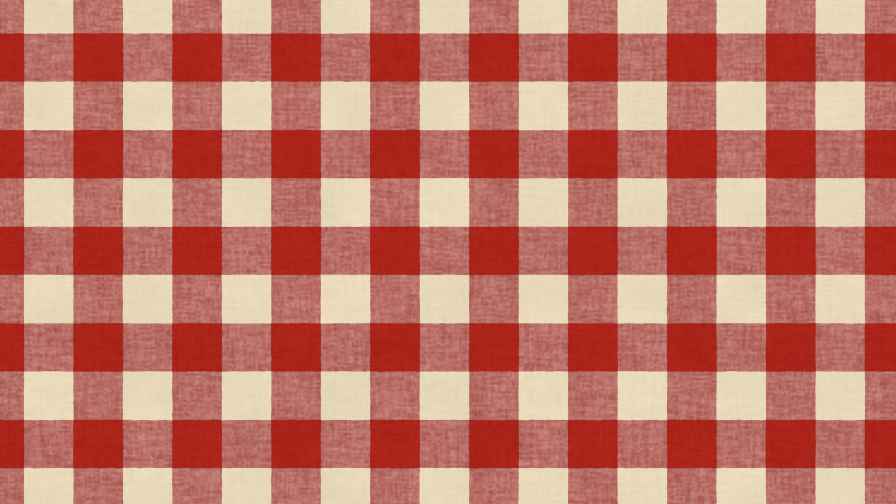
Give the GLSL for this pattern, as a WebGL 1 fragment shader.

```glsl
precision highp float;
// Red and cream gingham cloth with a fine woven grain.

uniform vec2 u_resolution;

float hash(vec2 p) {
  return fract(sin(dot(p, vec2(127.1, 311.7))) * 43758.5453);
}

float noise(vec2 p) {
  vec2 cell = floor(p);
  vec2 f = fract(p);
  f = f * f * (3.0 - 2.0 * f);
  float low = mix(hash(cell), hash(cell + vec2(1.0, 0.0)), f.x);
  float high = mix(hash(cell + vec2(0.0, 1.0)), hash(cell + vec2(1.0, 1.0)), f.x);
  return mix(low, high, f.y);
}

// Signed distance to the red stripes: x for the columns, y for the rows
vec2 stripeDistance(vec2 p) {
  vec2 period = vec2(0.1963, 0.1917);
  vec2 center = vec2(-0.0015, 0.119);
  vec2 offset = fract((p - center) / period + 0.5) - 0.5;
  return abs(offset) * period - vec2(0.0491, 0.0476);
}

void main() {
  vec2 p = gl_FragCoord.xy / u_resolution.y;
  float pixel = 1.0 / u_resolution.y;

  // Stripe edges waver slightly, as threads do
  vec2 waver = vec2(noise(p.yx * vec2(90.0, 12.0)), noise(p * vec2(90.0, 12.0) + 31.0));
  vec2 edge = stripeDistance(p) + (waver - 0.5) * 0.0012;
  vec2 red = 1.0 - smoothstep(-0.7 * pixel, 0.7 * pixel, edge);

  // One red layer gives pink, two crossing layers give full red
  vec3 cream = vec3(0.91, 0.85, 0.72);
  vec3 pink = vec3(0.72, 0.43, 0.40);
  vec3 crimson = vec3(0.67, 0.14, 0.10);
  vec3 color = mix(mix(cream, pink, red.x), mix(pink, crimson, red.x), red.y);

  // Uneven warp and weft threads, with small slubs
  float warp = noise(p * vec2(230.0, 38.0)) - 0.5;
  float weft = noise(p * vec2(38.0, 230.0) + 57.0) - 0.5;
  float slub = noise(p * 210.0 + 113.0) - 0.5;
  float grain = 0.35 * warp + 0.45 * weft + 0.5 * slub;
  float mixedWeave = abs(red.x - red.y);
  color += grain * mix(vec3(0.04), vec3(0.12, 0.22, 0.20), mixedWeave);

  // Faint seam shadow where the stripes meet
  vec2 seam = 1.0 - smoothstep(0.0, 0.0025, abs(edge));
  color *= 1.0 - 0.07 * max(seam.x * red.y, seam.y * red.x);

  // Soft unevenness of the dye
  color *= 1.0 + 0.03 * (noise(p * 14.0) - 0.5);
  gl_FragColor = vec4(clamp(color, 0.0, 1.0), 1.0);
}
```
